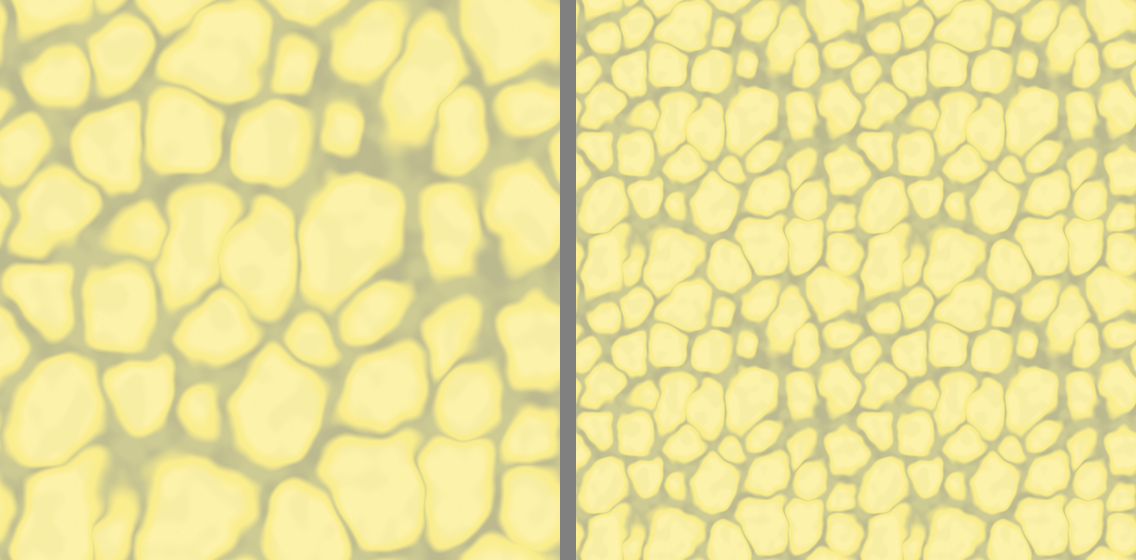
Left, the tile; right, the same tile 2 across and 2 down.
Reproduce this texture procedurally as a WebGL 1 fragment shader.

```glsl
precision highp float;
// Tiling field of soft cream cells with yellow rims, parted by blurred olive gaps.
uniform vec2 u_resolution;

const vec2 CELLS = vec2(7.0, 6.0);
const vec3 CREAM = vec3(0.99, 0.948, 0.665);
const vec3 PATCH = vec3(0.97, 0.932, 0.645);
const vec3 RIM = vec3(0.98, 0.93, 0.55);
const vec3 OLIVE_DARK = vec3(0.735, 0.725, 0.555);
const vec3 OLIVE_LIGHT = vec3(0.805, 0.795, 0.575);

vec3 hash3(vec2 p) {
  vec3 q = vec3(dot(p, vec2(127.1, 311.7)),
                dot(p, vec2(269.5, 183.3)),
                dot(p, vec2(419.2, 371.9)));
  return fract(sin(q) * 43758.55);
}

float cornerSlope(vec2 corner, vec2 offset, vec2 period, float seed) {
  float angle = 6.28318 * hash3(mod(corner, period) + seed).x;
  return dot(vec2(cos(angle), sin(angle)), offset);
}

// Gradient noise that wraps after a whole number of lattice steps.
float gradientNoise(vec2 uv, vec2 period, float seed) {
  vec2 p = uv * period;
  vec2 i = floor(p);
  vec2 f = p - i;
  vec2 e = vec2(1.0, 0.0);
  vec2 s = f * f * f * (f * (f * 6.0 - 15.0) + 10.0);
  float low = mix(cornerSlope(i, f, period, seed),
                  cornerSlope(i + e.xy, f - e.xy, period, seed), s.x);
  float high = mix(cornerSlope(i + e.yx, f - e.yx, period, seed),
                   cornerSlope(i + e.xx, f - e.xx, period, seed), s.x);
  return mix(low, high, s.y);
}

vec2 warp(vec2 uv, vec2 period, float amount) {
  return amount * vec2(gradientNoise(uv, period, 3.0),
                       gradientNoise(uv, period, 17.0));
}

// Rounded cells: near zero on the borders, rising towards each centre.
// Roundness lowers the field far from a centre, which widens the junctions.
float cellField(vec2 uv, vec2 count, float sharpness, float sizeSpread, float roundness) {
  vec2 p = uv * count;
  vec2 base = floor(p);
  float nearest = 0.0;
  float others = 0.0;
  for (int y = -2; y <= 2; y++) {
    for (int x = -2; x <= 2; x++) {
      vec2 id = base + vec2(float(x), float(y));
      vec3 h = hash3(mod(id, count) + 5.0);
      vec2 d = id + 0.5 + 0.78 * (h.xy - 0.5) - p;
      d.x -= 0.15 * d.y;
      float weight = exp(-sharpness * (length(d) - sizeSpread * (h.z - 0.5)));
      others += min(weight, nearest);
      nearest = max(weight, nearest);
    }
  }
  float gap = log(nearest / others) / sharpness;
  float centreDistance = -log(nearest) / sharpness;
  return gap - roundness * (centreDistance - 0.45);
}

vec3 gapColor(vec2 uv) {
  float mottle = gradientNoise(uv, vec2(12.0), 41.0)
               + 0.5 * gradientNoise(uv, vec2(29.0), 43.0);
  return mix(OLIVE_DARK, OLIVE_LIGHT, smoothstep(-0.5, 0.3, mottle));
}

vec3 bodyColor(vec2 uv) {
  float patches = gradientNoise(uv, vec2(19.0, 16.0), 59.0);
  vec3 color = mix(CREAM, PATCH, smoothstep(-0.05, 0.22, patches));
  float specks = gradientNoise(uv, vec2(150.0), 71.0);
  return mix(color, RIM, 0.4 * smoothstep(0.35, 0.52, specks));
}

void main() {
  vec2 uv = gl_FragCoord.xy / u_resolution;
  vec2 bent = uv + warp(uv, vec2(9.0), 0.032) + warp(uv, vec2(20.0), 0.012);
  float field = cellField(bent, CELLS, 9.0, 0.48, 0.3);

  // Uneven gaps: some cells nearly merge, others stand far apart.
  field += 0.13 * gradientNoise(uv, vec2(8.0), 29.0)
         + 0.04 * gradientNoise(uv, vec2(24.0), 37.0);

  float inside = smoothstep(-0.02, 0.17, field);
  float core = smoothstep(0.16, 0.4, field);
  vec3 body = mix(RIM, bodyColor(uv), core);
  gl_FragColor = vec4(mix(gapColor(uv), body, inside), 1.0);
}
```
